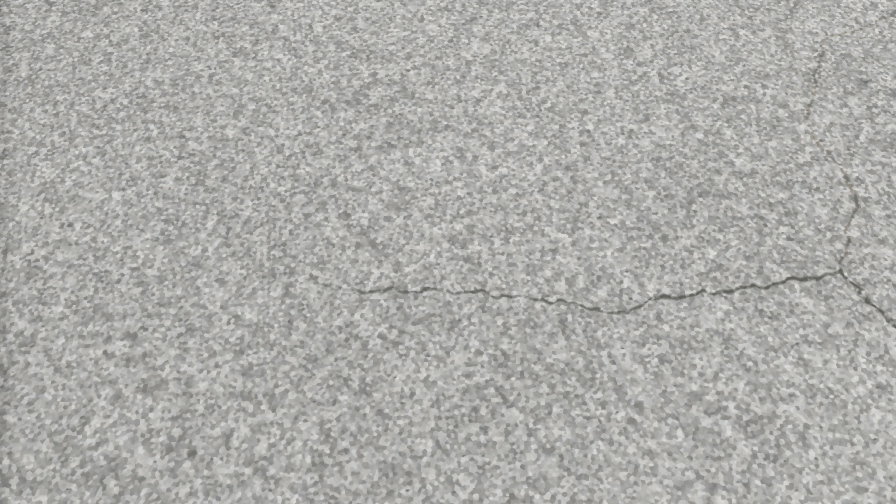
A Shadertoy shader for this texture:

```glsl
// Worn grey asphalt seen at a slant, with fine grit, pale chips and branching cracks.

const vec3 ASPHALT = vec3(0.678, 0.678, 0.667);
const vec3 CRACK_DARK = vec3(0.36, 0.36, 0.34);
const vec3 CRACK_SOIL = vec3(0.50, 0.45, 0.38);
const vec3 CHIP_PALE = vec3(0.86, 0.86, 0.84);
const vec3 PIT_DARK = vec3(0.43, 0.43, 0.42);
const float HORIZON = 3.2;
const float GRIT_DENSITY = 400.0;

// Crack routes, in units of canvas height
const vec2 LEFT_CRACK[6] = vec2[6](vec2(0.53, 0.468), vec2(0.70, 0.421), vec2(0.89, 0.424),
    vec2(1.13, 0.40), vec2(1.227, 0.375), vec2(1.296, 0.405));
const vec2 RIGHT_CRACK[6] = vec2[6](vec2(1.296, 0.405), vec2(1.48, 0.428), vec2(1.667, 0.458),
    vec2(1.70, 0.43), vec2(1.74, 0.385), vec2(1.80, 0.33));
const vec2 UPPER_CRACK[6] = vec2[6](vec2(1.667, 0.458), vec2(1.70, 0.618), vec2(1.60, 0.757),
    vec2(1.632, 0.92), vec2(1.73, 0.95), vec2(1.80, 0.99));

vec3 hash3(vec2 cell) {
    vec3 q = fract(cell.xyx * vec3(0.1031, 0.1030, 0.0973));
    q += dot(q, q.yxz + 33.33);
    return fract((q.xxy + q.yzz) * q.zyx);
}

// Cellular noise: random grain tones blended across soft borders
float grains(vec2 p, float sharpness) {
    vec2 cell = floor(p);
    float tone = 0.0, total = 0.0;
    for (int j = -1; j <= 1; j++)
    for (int i = -1; i <= 1; i++) {
        vec2 id = cell + vec2(i, j);
        vec3 rnd = hash3(id);
        vec2 d = id + rnd.xy - p;
        float weight = exp(-sharpness * dot(d, d));
        tone += weight * rnd.z;
        total += weight;
    }
    return tone / total - 0.5;
}

// Sparse flattened specks; amount is the share of cells that hold one
float specks(vec2 p, float cellSize, float radius, float amount, float seed) {
    vec2 q = p / cellSize;
    vec2 cell = floor(q);
    vec3 rnd = hash3(cell + seed);
    vec2 centre = 0.2 + 0.6 * rnd.xy;
    vec2 d = (q - cell - centre) * cellSize * vec2(0.75, 1.2);
    float size = radius * mix(0.5, 1.0, rnd.x);
    return step(rnd.z, amount) * (1.0 - smoothstep(0.4 * size, 1.3 * size, length(d)));
}

// Layered sines for broad stains
float stains(vec2 p) {
    float sum = 0.0, gain = 0.5;
    for (int i = 0; i < 4; i++) {
        p = mat2(0.80, 0.60, -0.60, 0.80) * p + 1.7;
        sum += gain * sin(p.x + 1.3 * sin(p.y)) * cos(0.8 * p.y);
        p *= 1.9;
        gain *= 0.6;
    }
    return sum;
}

float segmentDistance(vec2 p, vec2 a, vec2 b) {
    vec2 ab = b - a;
    return length(p - a - ab * clamp(dot(p - a, ab) / dot(ab, ab), 0.0, 1.0));
}

float crackLine(vec2 p, vec2 route[6], float width) {
    float d = 10.0;
    for (int i = 0; i < 5; i++) d = min(d, segmentDistance(p, route[i], route[i + 1]));
    return 1.0 - smoothstep(0.25 * width, 1.5 * width, d);
}

void mainImage(out vec4 fragColor, in vec2 fragCoord) {
    vec2 p = fragCoord / iResolution.y;

    // Slanted ground plane: grit shrinks and flattens with distance
    vec2 ground = vec2(p.x - 0.9, HORIZON) / (HORIZON - p.y);
    vec2 grit = ground * GRIT_DENSITY + 700.0;
    float fine = grains(grit, 8.0);
    float coarse = grains(grit * 0.47 + 91.0, 7.0);

    // Broad shading and grit
    float shade = 0.021 * stains(p * vec2(3.0, 6.0));
    shade += 0.022 * (p.x / 1.78 - 0.5) + 0.012 * (p.y - 0.5);
    shade -= 0.06 * (1.0 - smoothstep(0.0, 0.035, p.x));
    vec3 color = ASPHALT + shade + 0.245 * fine + 0.125 * coarse;
    color += vec3(0.012, 0.0, -0.012) * grains(grit * 0.6 + 37.0, 8.0);

    // Pale chips and dark pits, broken up by the grit
    float chips = specks(p, 0.045, 0.0045, 0.17, 11.0);
    chips = max(chips, specks(p + 0.05 * coarse, 0.31, 0.016, 0.16, 53.0));
    float pits = specks(p + 0.012 * coarse, 0.23, 0.013, 0.17, 29.0);
    pits = max(pits, specks(p, 0.055, 0.004, 0.20, 83.0));
    color = mix(color, CHIP_PALE, chips * (0.65 + 0.5 * fine));
    color = mix(color, PIT_DARK, pits * (0.55 - 0.6 * fine));

    // Jagged cracks, crumbling where grains bridge the gap
    vec2 wander = vec2(sin(p.y * 83.0) + 0.6 * sin(p.y * 191.0 + p.x * 40.0),
                       sin(p.x * 71.0) + 0.6 * sin(p.x * 173.0 + p.y * 50.0));
    vec2 q = p + 0.0032 * wander + 0.005 * coarse;
    float crumble = clamp(0.85 - 0.8 * fine - 0.6 * coarse, 0.0, 1.0);
    float leftCrack = crackLine(q, LEFT_CRACK, 0.0033) * smoothstep(0.50, 0.80, p.x);
    float rightCrack = crackLine(q, RIGHT_CRACK, 0.0042);
    float upperCrack = crackLine(q, UPPER_CRACK, 0.0036) * mix(0.75, 0.4, p.y);
    color = mix(color, CRACK_DARK, max(0.75 * leftCrack, 0.9 * rightCrack) * crumble);
    color = mix(color, mix(CRACK_DARK, CRACK_SOIL, smoothstep(-0.2, 0.2, coarse)), upperCrack * crumble);

    fragColor = vec4(clamp(color, 0.0, 1.0), 1.0);
}
```
